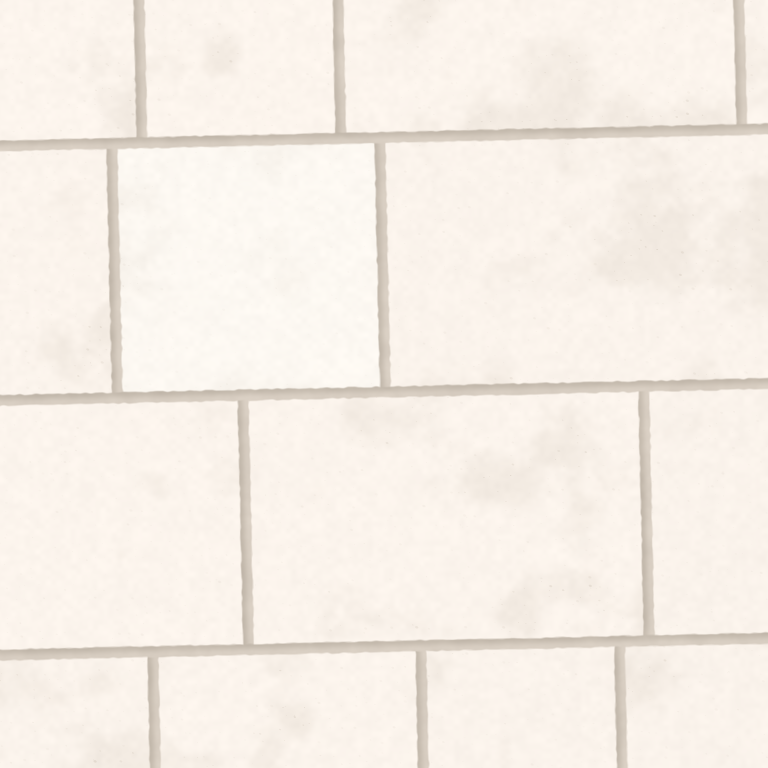
A WebGL 2 fragment shader for this texture:

```glsl
#version 300 es
precision highp float;
// Cream stone tiles in staggered courses, slightly rotated, with beige joints and faint wear.
uniform vec2 u_resolution;
out vec4 fragColor;

const float TILT = 0.022;
const float COURSE_HEIGHT = 0.3315;
const float FIRST_COURSE_END = 0.190;
const float JOINT_HALF = 0.0071;
const vec3 STONE = vec3(0.988, 0.959, 0.929);
const vec3 PALE_STONE = vec3(0.990, 0.973, 0.948);
const vec3 STAIN = vec3(0.84, 0.80, 0.75);
const vec3 JOINT_SHADOW = vec3(0.765, 0.725, 0.675);
const vec3 JOINT_LIGHT = vec3(0.845, 0.805, 0.758);

float hash(vec2 p) {
    return fract(sin(dot(p, vec2(127.1, 311.7))) * 43758.545);
}

float noise(vec2 p) {
    vec2 cell = floor(p), f = fract(p);
    f = f * f * (3.0 - 2.0 * f);
    float low = mix(hash(cell), hash(cell + vec2(1, 0)), f.x);
    float high = mix(hash(cell + vec2(0, 1)), hash(cell + vec2(1, 1)), f.x);
    return mix(low, high, f.y);
}

float fbm(vec2 p) {
    float sum = 0.0, gain = 0.5;
    for (int i = 0; i < 4; i++) {
        sum += gain * noise(p);
        p = p * 2.1 + 17.3;
        gain *= 0.5;
    }
    return sum / 0.9375;
}

// Start of the first joint, then the widths of the two tiles after it.
vec3 courseSpans(int course) {
    if (course == 0) return vec3(0.181, 0.259, 0.522);
    if (course == 1) return vec3(0.1415, 0.349, 0.522);
    if (course == 2) return vec3(0.305, 0.522, 0.349);
    return vec3(0.1804, 0.349, 0.259);
}

// x: signed offset from the nearest upright joint, y: index of the tile.
vec2 uprightJoint(float along, vec3 spans) {
    float joint = 0.0, nearest = 10.0, index = 0.0;
    for (int i = 0; i < 3; i++) {
        joint += spans[i];
        float offset = along - joint;
        if (abs(offset) < abs(nearest)) nearest = offset;
        index += step(0.0, offset);
    }
    return vec2(nearest, index);
}

float jointMask(float offset, float wobble, float blur) {
    return 1.0 - smoothstep(-blur, blur, abs(offset) - JOINT_HALF + wobble);
}

// Shaded on the upper or left side, lighter on the other.
vec3 jointColor(float offset, float grime) {
    float lit = smoothstep(-JOINT_HALF, JOINT_HALF * 0.6, offset);
    return mix(JOINT_SHADOW, JOINT_LIGHT, lit) - 0.05 * (grime - 0.5);
}

// Sparse, slightly slanted flecks, at most one in each cell.
float specks(vec2 p, float count, float density) {
    vec2 cell = floor(p * count);
    vec2 center = 0.3 + 0.4 * vec2(hash(cell + 3.1), hash(cell + 8.7));
    vec2 d = fract(p * count) - center;
    d = vec2(d.x + 0.4 * d.y, d.y - 0.4 * d.x);
    float size = mix(0.09, 0.22, hash(cell + 5.3));
    float fleck = 1.0 - smoothstep(size * 0.3, size, length(d * vec2(1.0, 1.4)));
    return fleck * step(1.0 - density, hash(cell)) * (0.3 + 0.7 * hash(cell + 1.9));
}

vec3 stoneColor(vec2 p, vec2 tile) {
    float pale = float(tile == vec2(1.0, 1.0));
    vec3 color = mix(STONE, PALE_STONE, pale);
    color -= 0.008 * (1.0 - pale) * hash(tile + 4.0);
    float cloud = smoothstep(0.52, 0.78, fbm(p * 11.0 + tile * 7.0));
    float grain = noise(p * 150.0) + noise(p * 85.0 + 31.0) - 1.0;
    float flecks = specks(p, 62.0, 0.20) + 0.7 * specks(p + 0.37, 95.0, 0.22);
    float wear = 0.24 * cloud + 0.28 * flecks * (0.6 + cloud);
    color = mix(color, STAIN, wear * mix(1.0, 0.55, pale));
    return color + 0.014 * grain;
}

void main() {
    vec2 p = gl_FragCoord.xy / u_resolution;
    p.y = 1.0 - p.y;
    vec2 q = vec2(p.x - TILT * p.y, p.y + TILT * p.x);
    float blur = max(0.0016, 0.8 / min(u_resolution.x, u_resolution.y));

    // Courses and tiles
    float level = (q.y - FIRST_COURSE_END) / COURSE_HEIGHT;
    float course = floor(level) + 1.0;
    float bedOffset = (fract(level + 0.5) - 0.5) * COURSE_HEIGHT;
    vec2 upright = uprightJoint(q.x, courseSpans(int(course)));

    // Stone, then upright joints, then bed joints
    float wobble = 0.0018 * (noise(q * 140.0) - 0.5);
    float grime = fbm(q * 45.0);
    vec3 color = stoneColor(q, vec2(course, upright.y));
    color = mix(color, jointColor(upright.x, grime), jointMask(upright.x, wobble, blur));
    color = mix(color, jointColor(bedOffset, grime), jointMask(bedOffset, wobble, blur));
    fragColor = vec4(clamp(color, 0.0, 1.0), 1.0);
}
```
